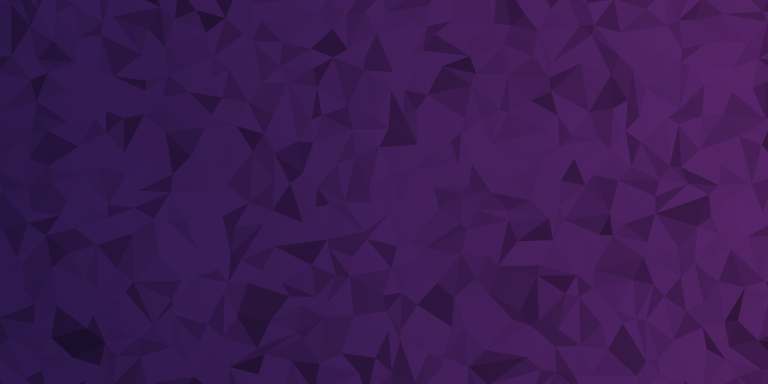
Give the GLSL for this background, as a WebGL 2 fragment shader.

```glsl
#version 300 es
precision highp float;
// Low-poly mosaic of irregular triangles over an indigo to plum gradient.

uniform vec2 u_resolution;
out vec4 fragColor;

vec2 hash2(vec2 p) {
  vec3 q = fract(p.xyx * vec3(0.1031, 0.1030, 0.0973));
  q += dot(q, q.yzx + 33.33);
  return fract((q.xx + q.yz) * q.zy);
}

float cross2(vec2 a, vec2 b) {
  return a.x * b.y - a.y * b.x;
}

float doubleArea(vec2 a, vec2 b, vec2 c) {
  return cross2(b - a, c - a);
}

float gradientDot(vec2 cell, vec2 offset) {
  float angle = 6.2832 * hash2(cell + 71.0).x;
  return dot(vec2(cos(angle), sin(angle)), offset);
}

float gradientNoise(vec2 p) {
  vec2 i = floor(p), f = p - i;
  vec2 u = f * f * f * (f * (f * 6.0 - 15.0) + 10.0);
  vec2 e = vec2(1.0, 0.0);
  return mix(
    mix(gradientDot(i, f), gradientDot(i + e, f - e), u.x),
    mix(gradientDot(i + e.yx, f - e.yx), gradientDot(i + 1.0, f - 1.0), u.x),
    u.y);
}

// Jittered lattice point
vec2 vertex(vec2 cell) {
  return cell + 0.5 + 0.9 * (hash2(cell + 200.0) - 0.5);
}

// Signed distance to the line a-b, positive on its left
float edgeDistance(vec2 p, vec2 a, vec2 b) {
  return cross2(b - a, p - a) / max(length(b - a), 1e-4);
}

// Smoothed coverage of a counterclockwise triangle
float coverage(vec2 p, vec2 a, vec2 b, vec2 c, float pixel) {
  float inside = min(edgeDistance(p, a, b),
                     min(edgeDistance(p, b, c), edgeDistance(p, c, a)));
  return clamp(0.5 + inside / pixel, 0.0, 1.0);
}

// Facet brightness: mostly even, with a few dark facets in loose clusters
float facetShade(vec2 id, vec2 center) {
  float h = hash2(id).x;
  float cluster = gradientNoise(center * 0.22);
  return 1.06 + 0.07 * cluster - (0.36 - 0.2 * cluster) * h * h * h;
}

void main() {
  vec2 uv = gl_FragCoord.xy / u_resolution;
  float density = 15.0;
  float pixel = density / u_resolution.y;

  // Turn the lattice so that its rows do not follow the canvas
  mat2 turn = mat2(0.848, 0.530, -0.530, 0.848);
  vec2 p = turn * (gl_FragCoord.xy * pixel) + 40.0;
  vec2 home = floor(p - 0.5);

  // Blend the triangles of all nearby lattice quads
  float shade = 0.0, total = 0.0;
  for (int y = -1; y <= 1; y++) {
    for (int x = -1; x <= 1; x++) {
      vec2 cell = home + vec2(x, y);
      vec2 a = vertex(cell);
      vec2 b = vertex(cell + vec2(1.0, 0.0));
      vec2 c = vertex(cell + 1.0);
      vec2 d = vertex(cell + vec2(0.0, 1.0));

      // Split along the diagonal that leaves the larger smallest half
      float splitAC = min(doubleArea(a, b, c), doubleArea(a, c, d));
      float splitBD = min(doubleArea(b, c, d), doubleArea(b, d, a));
      if (splitBD > splitAC) {
        vec2 first = a;
        a = b; b = c; c = d; d = first;
      }

      float lower = coverage(p, a, b, c, pixel);
      float upper = coverage(p, a, c, d, pixel);
      shade += lower * facetShade(cell + 311.0, (a + b + c) / 3.0);
      shade += upper * facetShade(cell + 547.0, (a + c + d) / 3.0);
      total += lower + upper;
    }
  }
  shade /= max(total, 1e-4);

  // Background gradient, slightly bluer towards the lower left
  float t = clamp(uv.x + 0.08 * (uv.y - 0.5), 0.0, 1.0);
  vec3 indigo = vec3(0.165, 0.090, 0.285);
  vec3 plum = vec3(0.318, 0.132, 0.382);
  fragColor = vec4(mix(indigo, plum, t) * shade, 1.0);
}
```
